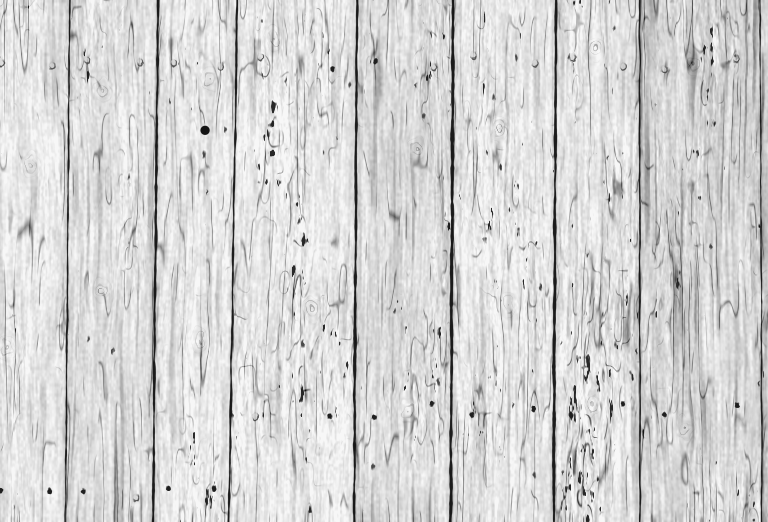
Give the GLSL for this texture, as a Shadertoy shader.

```glsl
struct Plank { float id, left, right, tone, gap; };

// Each plank's right seam: foot x, head x, half width, plank tone
const int PLANKS = 9;
const vec4 SEAMS[PLANKS] = vec4[PLANKS](
  vec4(.085, .091, .0010, .88), vec4(.199, .206, .0015, .86),
  vec4(.298, .309, .0012, .88), vec4(.461, .465, .0016, .89),
  vec4(.587, .590, .0019, .84), vec4(.721, .724, .0017, .88),
  vec4(.833, .833, .0010, .87), vec4(.992, .990, .0008, .82),
  vec4(1.11, 1.11, .0010, .79));
// Heavily worn patches: center, spread
const int PATCHES = 6;
const vec4 WORN[PATCHES] = vec4[PATCHES](
  vec4(.352, .52, .020, .12), vec4(.385, .33, .018, .20),
  vec4(.765, .10, .032, .13), vec4(.925, .60, .018, .10),
  vec4(.630, .14, .020, .07), vec4(.690, .32, .012, .07));
const float SOOT = .07;
const float BARE_WOOD = .32;

float hash(vec2 p) {
  vec3 q = fract(p.xyx * .1031);
  q += dot(q, q.yzx + 33.33);
  return fract((q.x + q.y) * q.z);
}

float noise(vec2 p) {
  vec2 i = floor(p), f = fract(p);
  f = f * f * (3. - 2. * f);
  return mix(mix(hash(i), hash(i + vec2(1, 0)), f.x),
             mix(hash(i + vec2(0, 1)), hash(i + vec2(1, 1)), f.x), f.y);
}

float fbm(vec2 p) {
  return (noise(p) * 4. + noise(p * 2.03 + 17.) * 2. + noise(p * 4.12 + 51.)) / 7.;
}

float cover(float dist, float radius, float aa) {
  return 1. - smoothstep(radius - aa, radius + aa, dist);
}

// Thin line of even width along the middle level of stretched noise
float hairline(vec2 p, vec2 scale, vec2 offset, float halfWidth, float aa) {
  float n = noise(p * scale + offset);
  float slope = abs(noise((p + vec2(.0008, 0)) * scale + offset) - n) / .0008;
  return cover(abs(n - .5) / max(slope, .3 * scale.x), halfWidth, aa);
}

// Finds the plank under p and the darkness of its seams
Plank findPlank(vec2 p, float height, float aa) {
  Plank k = Plank(0., -.02, 1.11, .8, 0.);
  for (int i = 0; i < PLANKS; i++) {
    vec4 s = SEAMS[i];
    float wobble = .0022 * (fbm(vec2(p.y * 30., s.x * 91.)) - .5);
    float edge = mix(s.x, s.y, p.y / height) + wobble;
    float halfWidth = s.z * (.3 + 1.4 * fbm(vec2(p.y * 60., s.x * 57.)));
    k = Plank(float(i), k.left, edge, s.w,
              max(k.gap, cover(abs(p.x - edge), halfWidth, aa)));
    if (p.x < edge) break;
    k.left = edge;
  }
  return k;
}

// Knots bend the grain (x) and draw faint broken rings (y)
vec2 knots(vec2 q, float width, float height, float id) {
  vec2 result = vec2(0);
  for (float j = 0.; j < 2.; j++) {
    vec2 seed = vec2(id * 7. + 3., j * 13. + 5.);
    vec2 d = q - vec2(width * mix(.25, .75, hash(seed)),
                      height * (.5 * j + .1 + .35 * hash(seed + 31.)));
    vec2 spread = d * vec2(70, 30);
    float radius = length(d * vec2(1, .7)) + .006 * noise(q * 130. + seed);
    float rings = smoothstep(.2, 1., cos(radius * 1300.)) * noise(q * 170.);
    result += vec2(-.6 * d.x * exp(-dot(spread, spread)),
                   rings * exp(-radius * radius * 11000.));
  }
  return result;
}

// Strength of wear from noise bands and the heavy patches
float wearAt(vec2 p, vec2 grain, vec2 offset) {
  float wear = .55 * smoothstep(.48, .75, fbm(grain * vec2(26, 5) + offset));
  for (int i = 0; i < PATCHES; i++) {
    vec2 d = (p - WORN[i].xy) / WORN[i].zw;
    wear += .85 * exp(-dot(d, d));
  }
  return min(wear, 1.);
}

// Painted grain, hairline cracks and flaked paint
float weathering(vec2 g, float wear, vec2 o, float tone, float aa) {
  float grey = smoothstep(.9, .8, tone);
  float shade = tone + .03 + (noise(g * vec2(250, 8) + o) - .5) * mix(.07, .14, grey)
    + (noise(g * vec2(400, 35) + o) - .5) * .1
    + (noise(g * vec2(320, 230) + o) - .5) * .08
    + (fbm(g * vec2(20, 8) + o) - .5) * .06;
  shade -= mix(.1, .22, grey) * smoothstep(.66, .95, noise(g * vec2(210, 7) + o + 3.));
  float longBreak = smoothstep(.44, .74, noise(g * vec2(60, 11) + o + 9.));
  float shortBreak = smoothstep(.5, .78, noise(g * vec2(85, 34) + o + 15.));
  shade -= .42 * longBreak * hairline(g, vec2(95, 4), o, .0005, aa);
  shade -= .36 * shortBreak * hairline(g, vec2(120, 16), o + 5., .0006, aa);

  // Curled paint with a lit side and a broken outline
  vec2 scale = vec2(170, 52);
  float flake = fbm(g * scale + o);
  float lit = fbm((g + vec2(.002, .001)) * scale + o);
  shade += (flake - lit) * (.1 + .35 * wear);
  float torn = smoothstep(.35, .7, noise(g * vec2(140, 60) + o + 21.));
  shade -= .55 * wear * torn * hairline(g, vec2(105, 32), o + 8., .0008, aa);
  float limit = mix(.88, .63, wear);
  float chip = smoothstep(limit, limit + .1, flake);
  return mix(shade, mix(BARE_WOOD, SOOT, chip), chip * .9);
}

// Two rows of paired nails: dark holes or pale shaded heads
float nails(float shade, vec2 q, float width, float id, float aa) {
  for (float n = 0.; n < 4.; n++) {
    float row = floor(n / 2.);
    vec2 seed = vec2(id * 5. + 2., n * 9. + 1.);
    float y = mix(mix(.035, .145, step(2.5, id)), .599, row);
    vec2 d = q - vec2(width * mix(.2, .8, mod(n, 2.)), y + .02 * (hash(seed) - .5));
    float dist = length(d * vec2(1, .8)) + .0016 * (noise(q * 380. + id) - .5);
    float shadow = clamp(.55 + 120. * (d.x - d.y), .1, .9);
    float head = mix(shade, .82, .6 * cover(dist, .003, aa));
    head = mix(head, .25, shadow * cover(abs(dist - .0037), .0008, aa));
    float hole = mix(shade, .12, cover(dist, .003, aa));
    shade = mix(head, hole, step(hash(seed + 23.), mix(.8, .3, row)));
  }
  return shade;
}

// Sparse upright pits on a jittered grid
float pits(vec2 p, float aa) {
  vec2 count = vec2(32, 24), cell = floor(p * count);
  vec2 jitter = .25 + .5 * vec2(hash(cell + 7.), hash(cell + 19.));
  vec2 d = (fract(p * count) - jitter) / count;
  d.x += .003 * (noise(p * 260.) - .5);
  float radius = .0005 + .0014 * hash(cell + 41.);
  return step(hash(cell), .08) * cover(length(d * vec2(1, .4)), radius, aa);
}

void mainImage(out vec4 fragColor, in vec2 fragCoord) {
  vec2 p = fragCoord / iResolution.x;
  float height = iResolution.y / iResolution.x, aa = .7 / iResolution.x;
  Plank k = findPlank(p, height, aa);
  float width = k.right - k.left;
  vec2 q = vec2(p.x - k.left, p.y), offset = (k.id + 1.) * vec2(37, 11);
  vec2 knot = knots(q, width, height, k.id);
  float sway = .01 * (noise(q * vec2(14, 5) + offset) - .5);
  vec2 grain = q + vec2(knot.x + sway, 0);

  float shade = weathering(grain, wearAt(p, grain, offset), offset, k.tone, aa);
  shade = mix(shade - .45 * knot.y, .18, .85 * pits(p, aa));
  shade = nails(shade, q, width, k.id, aa);
  shade = mix(shade, SOOT, cover(length(p - vec2(.267, .51)), .006, aa));

  // Grime beside the seams, then the seams
  float nearest = min(q.x, k.right - p.x);
  shade -= .28 * exp(-nearest / .003) * noise(p * vec2(160, 45));
  shade = mix(shade, SOOT, k.gap * .95);
  fragColor = vec4(vec3(clamp(shade, .03, .97)), 1);
}
```
